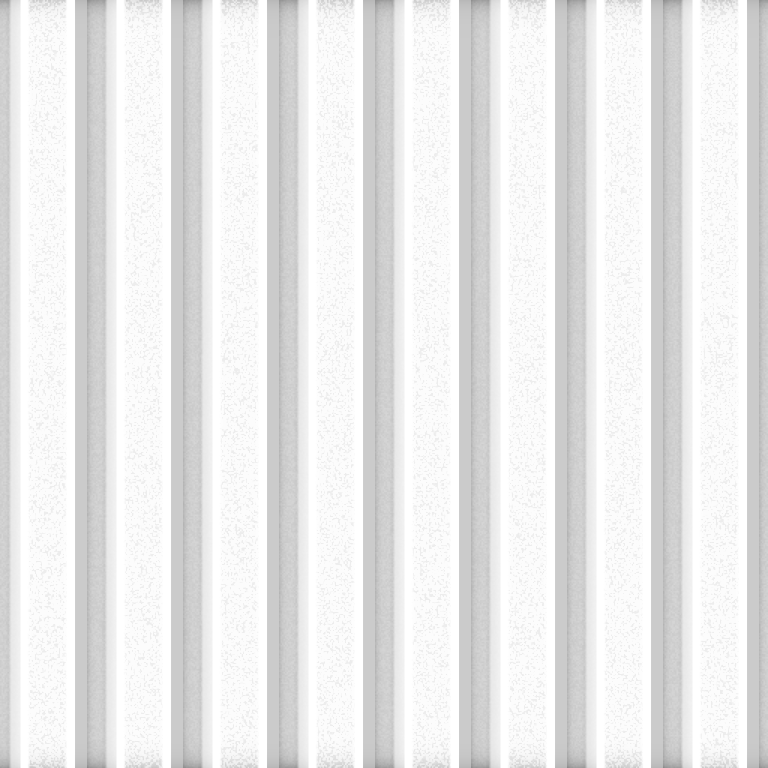
Give the GLSL for this texture, as a WebGL 2 fragment shader.

```glsl
#version 300 es
precision highp float;
// Vertical ribbed white panelling: grey grooves between speckled flat ribs.

uniform vec2 u_resolution;
out vec4 fragColor;

const float REPEATS = 8.0;          // ribs across the canvas
const float GROOVE_OFFSET = 0.0977; // left edge of the first full groove

// Boundaries inside one repeat, as fractions of its width
const float CREASE = 0.125;
const float FLOOR_END = 0.305;
const float LIP_START = 0.345;
const float LIP_END = 0.432;
const float PANEL_START = 0.52;
const float PANEL_END = 0.905;

const vec3 WHITE = vec3(1.0);
const vec3 PANEL = vec3(0.99);
const vec3 SPECK = vec3(0.93);
const vec3 LIP = vec3(0.93);
const vec3 GROOVE_SIDE = vec3(0.795);
const vec3 GROOVE_FLOOR = vec3(0.82);
const vec3 CREASE_SHADE = vec3(0.70);

const float GRAIN_CELLS = 512.0;
const float GRAIN_AMOUNT = 0.022;
const float RIM_DEPTH = 0.011;      // fade of the shade at top and bottom

float hash(vec2 p) {
    vec3 q = fract(vec3(p.xyx) * 0.1031);
    q += dot(q, q.yzx + 33.33);
    return fract((q.x + q.y) * q.z);
}

float noise(vec2 p) {
    vec2 cell = floor(p);
    vec2 f = smoothstep(0.0, 1.0, p - cell);
    float low = mix(hash(cell), hash(cell + vec2(1.0, 0.0)), f.x);
    float high = mix(hash(cell + vec2(0.0, 1.0)), hash(cell + vec2(1.0)), f.x);
    return mix(low, high, f.y);
}

// Antialiased step at one boundary
float edge(float at, float t, float soft) {
    return smoothstep(at - soft, at + soft, t);
}

void main() {
    vec2 uv = gl_FragCoord.xy / u_resolution;
    float soft = 0.6 * REPEATS / u_resolution.x;

    // Wrap inside the white margin so every boundary stays smooth
    float t = fract((uv.x - GROOVE_OFFSET) * REPEATS + 0.05) - 0.05;

    float grain = noise(uv * GRAIN_CELLS - 0.5);
    float rim = exp(-min(uv.y, 1.0 - uv.y) / RIM_DEPTH);

    // Groove floor, with a crease shadow fading to the right
    float floorMask = edge(CREASE, t, soft);
    float crease = floorMask * exp(-max(t - CREASE, 0.0) / 0.032);
    float farShade = exp(-pow((t - FLOOR_END) / 0.022, 2.0));
    vec3 grooveFloor = mix(GROOVE_FLOOR, CREASE_SHADE, crease);
    grooveFloor -= 0.025 * farShade;
    grooveFloor += (grain - 0.5) * 2.0 * GRAIN_AMOUNT;
    grooveFloor *= 1.0 - 0.24 * rim;

    // Pale lip, brightening towards the rib
    vec3 lip = LIP + 0.03 * (smoothstep(LIP_START, LIP_END, t) - 0.5);
    lip += (grain - 0.5) * 0.5 * GRAIN_AMOUNT;
    lip *= 1.0 - 0.08 * rim;

    // Speckled rib face, denser near the top and bottom
    float specks = smoothstep(0.52, 0.88, grain + 0.3 * rim);
    vec3 panel = mix(PANEL, SPECK, specks);
    panel *= 1.0 - rim * (0.07 + 0.1 * grain);
    float panelMask = smoothstep(PANEL_START - 0.02, PANEL_START + 0.02, t)
                    * (1.0 - smoothstep(PANEL_END - 0.02, PANEL_END + 0.02, t));

    // Layers from left to right
    vec3 color = mix(WHITE, GROOVE_SIDE * (1.0 - 0.1 * rim), edge(0.0, t, soft));
    color = mix(color, grooveFloor, floorMask);
    color = mix(color, lip, smoothstep(FLOOR_END, LIP_START, t));
    color = mix(color, WHITE, edge(LIP_END, t, soft));
    color = mix(color, panel, panelMask);

    fragColor = vec4(clamp(color, 0.0, 1.0), 1.0);
}
```
